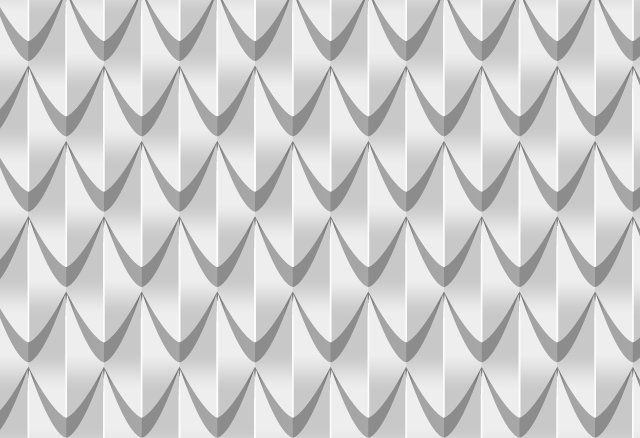
Give the GLSL for this pattern, as a Shadertoy shader.

```glsl
// Half-drop rows of folded grey paper scales with curved shadow rims.
#define STRIP_WIDTH 0.05903   // half a scale, in canvas widths
#define ROW_HEIGHT 0.1177     // step between rows, in canvas widths
#define FIRST_FOLD 0.0443     // position of the first fold line
#define FIRST_TIP 0.81        // first tip below the top, in rows
#define RIM_DEPTH 0.265       // rim thickness at the tip, in rows
#define ARM_RISE 0.94         // height of the rim arms, in rows
#define FOLD_WIDTH 0.024      // half width of the highlight, in strips
#define LIGHT 0.935
#define SHADE 0.785
#define RIM_LEFT 0.645
#define RIM_RIGHT 0.55
#define SAMPLES 4

// Height of the rim's lower and upper edges above the tip; d = 0 at the fold.
float outerEdge(float d) { return ARM_RISE * pow(d, 1.6); }
float innerEdge(float d) {
    return RIM_DEPTH + (ARM_RISE - RIM_DEPTH) * pow(d, 1.4);
}

// Rows from a point up to the lower edge of the scale hung on a fold.
float heightAboveEdge(float fold, float d, float row) {
    float tip = FIRST_TIP + mod(fold, 2.0);
    return mod(tip - outerEdge(d) - row, 2.0);
}

float scaleTone(vec2 p) {
    float fold = floor(p.x);
    float u = p.x - fold;

    // The scale with the nearer lower edge lies on top.
    float fromLeft = heightAboveEdge(fold, u, p.y);
    float fromRight = heightAboveEdge(fold + 1.0, 1.0 - u, p.y);
    bool rightHalf = fromLeft < fromRight;
    float d = rightHalf ? u : 1.0 - u;
    float height = min(fromLeft, fromRight) + outerEdge(d);

    // Shadow rim, darkest where the arms meet.
    if (height < innerEdge(d)) {
        float rim = rightHalf ? RIM_RIGHT : RIM_LEFT + 0.02 * (0.5 - d);
        return mix(rim, 0.43, smoothstep(0.72, 1.0, d));
    }

    // The two faces shade in opposite directions.
    float lift = smoothstep(0.6, 1.15, height);
    float face = rightHalf ? mix(SHADE, LIGHT, lift) : mix(LIGHT, SHADE, lift);

    // Bright fold, tapering into a dark needle at the top.
    float taper = 1.0 - smoothstep(1.5, 1.94, height);
    if (d < FOLD_WIDTH * taper) face = 0.985;
    float needle = smoothstep(1.78, 1.92, height) * step(height, 1.96);
    if (d < FOLD_WIDTH * needle) face = 0.5;
    return face;
}

void mainImage(out vec4 fragColor, in vec2 fragCoord) {
    float tone = 0.0;
    for (int j = 0; j < SAMPLES; j++) {
        for (int i = 0; i < SAMPLES; i++) {
            vec2 jitter = (vec2(i, j) + 0.5) / float(SAMPLES) - 0.5;
            vec2 pos = fragCoord + jitter;
            pos.y = iResolution.y - pos.y;
            pos /= iResolution.x;
            tone += scaleTone(vec2((pos.x - FIRST_FOLD) / STRIP_WIDTH,
                                   pos.y / ROW_HEIGHT));
        }
    }
    fragColor = vec4(vec3(tone / float(SAMPLES * SAMPLES)), 1.0);
}
```
